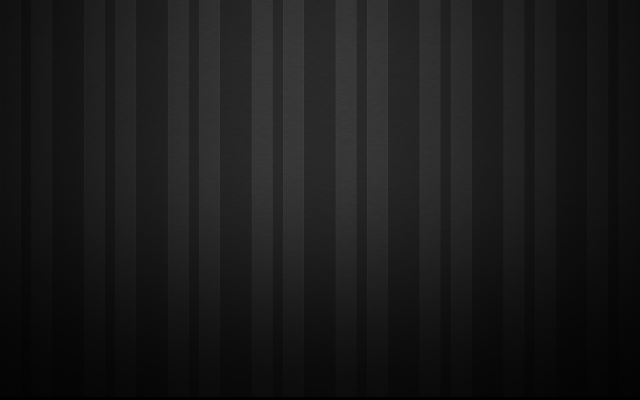
Write a WebGL 1 fragment shader that draws this pattern.

```glsl
precision highp float;
// Charcoal wallpaper of paired vertical stripes under a soft light from above.

uniform vec2 u_resolution;

#define PERIOD 0.1311        // one stripe pair, in canvas widths
#define STRIPE_WIDTH 0.0327  // each light stripe
#define SECOND_START 0.0490  // left edge of the second stripe in a pair
#define SEAM_WIDTH 0.0013    // thin bright rim on stripe edges
#define SEAM_GAIN 0.07
#define LIGHT_TONE 0.220
#define DARK_TONE 0.162
#define GLOW_CENTER 0.490
#define GLOW_SPREAD 0.32
#define FLOOR_LEVEL 0.20     // share of the light left at the bottom
#define GRAIN 0.05
#define BASE_LINE 0.007      // black strip along the bottom

float hash(vec2 p) {
  p = fract(p * vec2(0.1031, 0.1137));
  p += dot(p, p.yx + 33.33);
  return fract((p.x + p.y) * p.x * 43.7);
}

// Signed distance to a stripe centred in the repeating cell
float stripeDistance(float x, float start) {
  float center = start + 0.5 * STRIPE_WIDTH;
  float local = mod(x - center + 0.5 * PERIOD, PERIOD) - 0.5 * PERIOD;
  return abs(local) - 0.5 * STRIPE_WIDTH;
}

// Brightness of the spotlight, fading to the sides and to the floor
float glow(vec2 uv) {
  float side = (uv.x - GLOW_CENTER) / GLOW_SPREAD;
  float rise = smoothstep(-0.05, 0.65, uv.y);
  float topFade = 1.0 - 0.06 * smoothstep(0.85, 1.0, uv.y);
  return exp(-0.5 * side * side) * mix(FLOOR_LEVEL, 1.0, rise) * topFade;
}

void main() {
  vec2 uv = gl_FragCoord.xy / u_resolution;
  vec2 pixel = 1.0 / u_resolution;

  // Stripe pair with smoothed edges
  float d = min(stripeDistance(uv.x, 0.0), stripeDistance(uv.x, SECOND_START));
  float stripe = 1.0 - smoothstep(-0.5 * pixel.x, 0.5 * pixel.x, d);
  float tone = mix(DARK_TONE, LIGHT_TONE, stripe);

  // Rim just inside each stripe
  float rim = abs(d + 0.5 * SEAM_WIDTH) - 0.5 * SEAM_WIDTH;
  tone *= 1.0 + SEAM_GAIN * (1.0 - smoothstep(-0.5 * pixel.x, 0.5 * pixel.x, rim));

  // Faint horizontal fibres
  float fibre = hash(floor(uv * vec2(120.0, 320.0))) - 0.5;
  tone *= 1.0 + GRAIN * fibre;

  // Lighting and the strip at the floor
  float shade = tone * glow(uv);
  shade *= smoothstep(BASE_LINE - pixel.y, BASE_LINE + pixel.y, uv.y);
  gl_FragColor = vec4(vec3(shade), 1.0);
}
```
